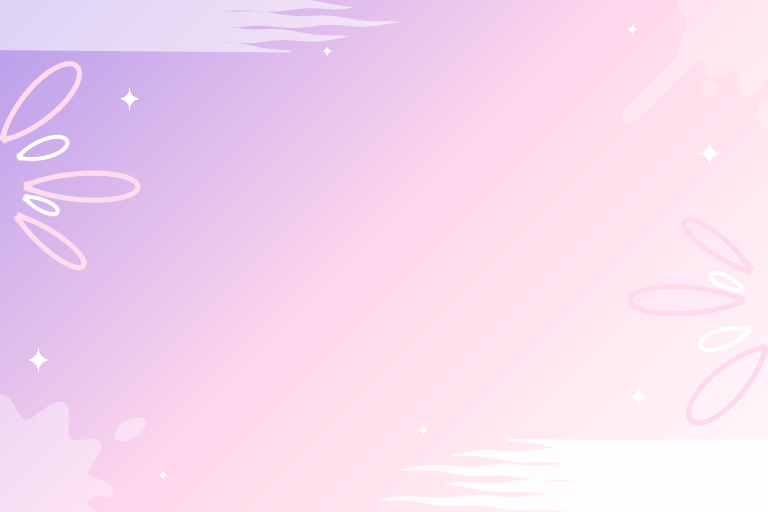
This background is drawn by a Shadertoy shader. Its source:

```glsl
// Pastel diagonal gradient with dry brush bands, paint splats, petal fans and sparkles.

// Canvas units: 150 wide, 100 high, origin at the lower left.
float pixelSize() { return 100.0 / iResolution.y; }

float fill(float d) { return clamp(0.5 - d / pixelSize(), 0.0, 1.0); }

float smoothUnion(float a, float b, float k) {
    float h = max(k - abs(a - b), 0.0) / k;
    return min(a, b) - h * h * k * 0.25;
}

float capsule(vec2 p, vec2 a, vec2 b, float r) {
    vec2 ab = b - a;
    return length(p - a - ab * clamp(dot(p - a, ab) / dot(ab, ab), 0.0, 1.0)) - r;
}

// Ellipse tilted by an angle
float drop(vec2 p, vec2 radii, float tilt) {
    float c = cos(tilt), s = sin(tilt);
    p = vec2(c * p.x + s * p.y, c * p.y - s * p.x);
    return (length(p / radii) - 1.0) * min(radii.x, radii.y);
}

// Band along the top whose right end frays into tapered streaks
float brushBand(vec2 p) {
    float reach[5] = float[5](57.0, 68.0, 78.0, 69.0, 82.0);
    float d = 1e3;
    for (int i = 0; i < 5; i++) {
        float k = float(i), beyond = max(p.x - 40.0, 0.0);
        float centre = 90.3 + 3.05 * k - 0.025 * beyond
                     + 0.25 * sin(p.x * 0.45 + k * 2.0) * min(beyond * 0.1, 1.0);
        float taper = clamp((reach[i] - p.x) / (reach[i] - 40.0), 0.0, 1.0);
        float streak = abs(p.y - centre) - 1.75 * pow(taper, 0.65);
        d = min(d, max(streak, p.x - reach[i]));
    }
    return max(d, 90.2 - 0.008 * p.x - p.y);
}

// Teardrop outline from a pointed end to a round end
float petal(vec2 p, vec2 tip, vec2 end, float halfWidth) {
    vec2 axis = end - tip;
    float len = length(axis);
    axis /= len;
    p = (p - tip) / len;
    float u = dot(p, axis), v = axis.x * p.y - axis.y * p.x;
    float c = halfWidth * halfWidth / (len * len * 0.186);
    float root = sqrt(abs(u));
    float f = v * v - c * u * root * (1.0 - u);
    vec2 slope = vec2(-c * root * (1.5 - 2.5 * u), 2.0 * v);
    return abs(f) / max(length(slope), 0.01) * len;
}

// Five petals, alternately tinted and white
vec3 petalFan(vec3 col, vec2 p, vec3 tint) {
    vec4 ends[5] = vec4[5](vec4(0.8, 73.0, 15.0, 87.0), vec4(3.9, 69.4, 13.1, 72.4),
                           vec4(5.5, 63.6, 26.9, 63.5), vec4(5.2, 61.3, 11.2, 58.6),
                           vec4(3.9, 57.4, 16.2, 48.1));
    float halfWidth[5] = float[5](3.3, 1.7, 2.6, 1.0, 1.8);
    for (int i = 0; i < 5; i++) {
        bool white = i % 2 == 1;
        float d = petal(p, ends[i].xy, ends[i].zw, halfWidth[i]);
        col = mix(col, white ? vec3(1.0) : tint, fill(d - (white ? 0.38 : 0.5)));
    }
    return col;
}

// Corner splat with rounded lobes and two loose drops
float lowerSplat(vec2 p) {
    float a = atan(p.y, max(p.x, 0.001));
    float lobe = cos(6.2832 * (sqrt(22.9 * a + 7.07) - 3.56));
    float d = length(p) - 18.0 - 4.3 * sin(1.7 * a) - lobe * (1.6 + 0.9 * a);
    d = min(d * 0.8, drop(p - vec2(25.4, 16.2), vec2(3.4, 1.8), 0.55));
    return min(d, drop(p - vec2(20.7, 4.1), vec2(1.6, 1.2), 0.0));
}

// Corner splat with one long drip
float upperSplat(vec2 p) {
    vec2 q = vec2(150.0, 100.0) - p;
    float a = atan(q.y, max(q.x, 0.001));
    float d = length(q) - 17.3 - (0.4 + 1.2 * a) * cos(14.0 * (a - 1.36));
    float drip = capsule(p, vec2(122.9, 77.4), vec2(135.5, 90.0), 1.6);
    d = smoothUnion(d * 0.8, drip, 4.0);
    d = min(d, length(p - vec2(138.5, 82.8)) - 1.5);
    return min(d, drop(p - vec2(150.0, 77.5), vec2(1.8, 3.4), 0.25));
}

// Four-pointed stars
float sparkles(vec2 p) {
    vec3 stars[8] = vec3[8](vec3(25.3, 80.7, 2.3), vec3(63.9, 90.0, 1.2), vec3(123.5, 94.3, 1.2),
                            vec3(138.6, 70.0, 2.4), vec3(7.5, 29.7, 2.5), vec3(124.7, 22.5, 2.2),
                            vec3(82.7, 16.0, 1.1), vec3(31.9, 7.2, 1.1));
    float glow = 0.0;
    for (int i = 0; i < 8; i++) {
        vec2 q = pow(abs(p - stars[i].xy), vec2(0.55));
        glow = max(glow, fill((pow(q.x + q.y, 1.818) - stars[i].z) * 0.6));
    }
    return glow;
}

void mainImage(out vec4 fragColor, in vec2 fragCoord) {
    vec2 p = fragCoord / iResolution.xy * vec2(150.0, 100.0);

    // Diagonal gradient: lilac, pink, blush, near white
    float t = (p.x + 100.0 - p.y) / 250.0;
    vec3 col = mix(vec3(0.71, 0.61, 0.92), vec3(1.0, 0.84, 0.93), clamp(t / 0.485, 0.0, 1.0));
    col = mix(col, vec3(1.0, 0.87, 0.925), clamp((t - 0.485) / 0.095, 0.0, 1.0));
    col = mix(col, vec3(1.0, 0.98, 0.995), clamp((t - 0.58) / 0.42, 0.0, 1.0));

    // Translucent paint
    col = mix(col, vec3(1.0), 0.35 * fill(lowerSplat(p)));
    col = mix(col, vec3(1.0, 0.95, 0.97), 0.4 * fill(upperSplat(p)));
    col = mix(col, vec3(1.0), 0.55 * fill(brushBand(p)));
    col = mix(col, vec3(1.0), 0.85 * fill(brushBand(vec2(156.0, 104.0) - p)));

    // Outlined petals and sparkles
    col = petalFan(col, p, vec3(1.0, 0.86, 0.93));
    col = petalFan(col, vec2(150.0, 104.9) - p, vec3(1.0, 0.85, 0.93));
    col = mix(col, vec3(1.0), sparkles(p));
    fragColor = vec4(col, 1.0);
}
```
